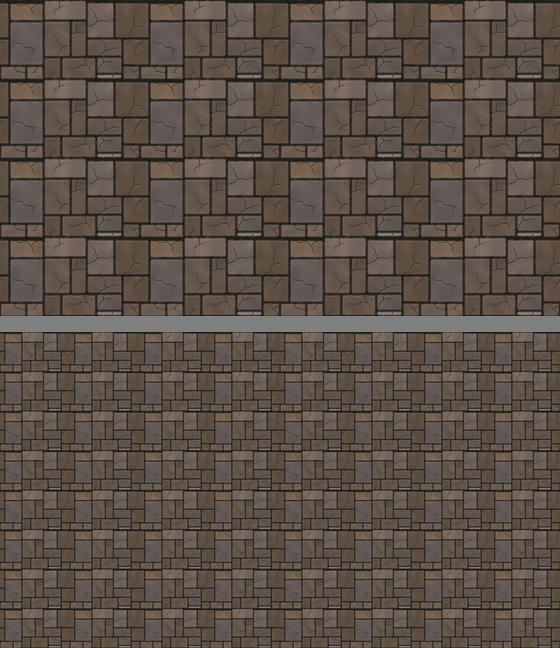
Top, the tile; bottom, the same tile 2 across and 2 down.
Reproduce this texture procedurally as a WebGL 2 fragment shader.

```glsl
#version 300 es
precision highp float;

uniform vec2 u_resolution;
out vec4 fragColor;

const vec2 REPEATS = vec2(4.0);
const vec2 TILE = vec2(192.0, 108.0);
const int STONES = 16;
const vec3 GROUT = vec3(0.115, 0.12, 0.10);
const vec3 WARM = vec3(0.425, 0.35, 0.285);
const vec3 COOL = vec3(0.42, 0.38, 0.365);
const vec3 CHALK = vec3(0.62, 0.58, 0.52);

// Left and right side of each stone
const vec2 SPAN_X[STONES] = vec2[](
    vec2(13, 60), vec2(60, 119), vec2(119, 157), vec2(157, 205),
    vec2(13, 60), vec2(60, 97), vec2(97, 119), vec2(119, 168),
    vec2(168, 205), vec2(60, 84), vec2(84, 132), vec2(132, 168),
    vec2(132, 168), vec2(168, 192), vec2(0, 36), vec2(36, 60));
// Top and bottom side, measured downwards
const vec2 SPAN_Y[STONES] = vec2[](
    vec2(4, 29), vec2(0, 28), vec2(3, 52.5), vec2(3, 52.5),
    vec2(29, 90), vec2(28, 78), vec2(28, 78), vec2(52.5, 77.5),
    vec2(52.5, 89.5), vec2(78, 108), vec2(78, 108), vec2(77.5, 101),
    vec2(101, 108), vec2(89.5, 109), vec2(90, 109), vec2(90, 109));
// Coolness and brightness
const vec2 FINISH[STONES] = vec2[](
    vec2(0.0, 1.12), vec2(0.6, 1.12), vec2(0.75, 1.04), vec2(0.2, 0.88),
    vec2(1.0, 0.94), vec2(0.4, 0.96), vec2(0.25, 0.91), vec2(0.45, 0.94),
    vec2(0.0, 0.88), vec2(0.2, 0.86), vec2(0.2, 0.94), vec2(0.85, 0.95),
    vec2(0.7, 1.4), vec2(0.3, 0.92), vec2(0.4, 1.02), vec2(0.35, 1.05));

vec2 hash2(vec2 p) {
    vec3 q = fract(p.xyx * vec3(0.1031, 0.1030, 0.0973));
    q += dot(q, q.yzx + 33.33);
    return fract((q.xx + q.yz) * q.zy);
}

float corner(vec2 cell, vec2 p, vec2 period) {
    return dot(hash2(mod(cell, period)) * 2.0 - 1.0, p - cell);
}

// Gradient noise that wraps after a whole number of cells
float gradientNoise(vec2 p, vec2 period) {
    vec2 c = floor(p), f = p - c;
    vec2 s = f * f * f * (f * (f * 6.0 - 15.0) + 10.0);
    float low = mix(corner(c, p, period), corner(c + vec2(1, 0), p, period), s.x);
    float high = mix(corner(c + vec2(0, 1), p, period), corner(c + 1.0, p, period), s.x);
    return mix(low, high, s.y);
}

float tileNoise(vec2 p, vec2 cells) {
    return gradientNoise(p / TILE * cells, cells);
}

float roundedBox(vec2 q, vec2 halfSize, float radius) {
    vec2 d = abs(q) - halfSize + radius;
    return length(max(d, 0.0)) + min(max(d.x, d.y), 0.0) - radius;
}

// Three long, gently bent arms that leave a junction and taper off
float cracks(vec2 q, vec2 halfSize, float seed, float pixel) {
    vec2 fromJunction = q - (hash2(vec2(seed, 7.0)) - 0.5) * halfSize;
    float turn = 6.2832 * hash2(vec2(seed, 3.0)).x;
    float mark = 0.0;
    for (int arm = 0; arm < 3; arm++) {
        float k = float(arm);
        vec2 chance = hash2(vec2(seed, 11.0 + k));
        float angle = turn + 2.1 * k + chance.x;
        vec2 dir = vec2(cos(angle), sin(angle));
        float along = dot(fromJunction, dir);
        float across = dot(fromJunction, vec2(-dir.y, dir.x));
        float bend = gradientNoise(vec2(along * 0.09, seed * 3.7 + k * 1.3), vec2(64));
        across += bend * 8.0 * smoothstep(0.0, 12.0, along);
        float reach = mix(0.1, 2.0, chance.y) * max(halfSize.x, halfSize.y);
        float fade = smoothstep(-pixel, 0.0, along) * (1.0 - smoothstep(0.2, 1.0, along / reach));
        mark = max(mark, fade * (1.0 - smoothstep(0.0, 0.6 + 0.6 * pixel, abs(across))));
    }
    return mark;
}

void main() {
    vec2 p = fract(gl_FragCoord.xy / u_resolution * REPEATS) * TILE;
    p.y = TILE.y - p.y;
    float pixel = TILE.x * REPEATS.x / u_resolution.x;

    // Nearest stone, wrapped around the tile
    float edge = 1e3;
    int id = 0;
    vec2 q = vec2(0), halfSize = vec2(1);
    for (int i = 0; i < STONES; i++) {
        vec2 low = vec2(SPAN_X[i].x, SPAN_Y[i].x), high = vec2(SPAN_X[i].y, SPAN_Y[i].y);
        vec2 offset = p - 0.5 * (low + high);
        offset -= TILE * round(offset / TILE);
        vec2 extent = 0.5 * (high - low) - 0.75;
        float d = roundedBox(offset, extent, min(2.5, extent.y));
        if (d < edge) { edge = d; id = i; q = offset; halfSize = extent; }
    }
    edge += 0.9 * tileNoise(p, vec2(32, 18));

    // Stone face with broad mottling and faint grain
    float mottle = tileNoise(p, vec2(8, 5)) + 0.5 * tileNoise(p, vec2(16, 9));
    float grain = tileNoise(p, vec2(96, 54));
    vec3 stone = mix(WARM, COOL, FINISH[id].x) * FINISH[id].y;
    stone *= 0.98 + 0.16 * mottle + 0.05 * grain;

    // Worn rim, lighter along the top
    float rim = smoothstep(-4.0, -2.2, edge) * (1.0 - smoothstep(-2.2, -0.6, edge));
    float top = smoothstep(0.5, 1.0, -q.y / halfSize.y);
    float wear = clamp(0.5 + 1.4 * tileNoise(p, vec2(32, 18)), 0.0, 1.0);
    stone = mix(stone, CHALK, rim * wear * (0.16 + 0.28 * top));

    // Cracks, each with a lit lower lip
    float seed = float(id) + 1.0;
    stone = mix(stone, CHALK, 0.14 * cracks(q - vec2(0.6, 1.3), halfSize, seed, pixel));
    stone = mix(stone, GROUT, 0.5 * cracks(q, halfSize, seed, pixel));

    // Shaded edge falling into the grout
    stone *= 1.0 - 0.38 * smoothstep(-2.2, 0.0, edge);
    vec3 grout = GROUT * (1.0 + 0.3 * grain);
    float cover = smoothstep(-0.3 - 0.5 * pixel, 0.3 + 0.5 * pixel, edge);
    fragColor = vec4(mix(stone, grout, cover), 1.0);
}
```
